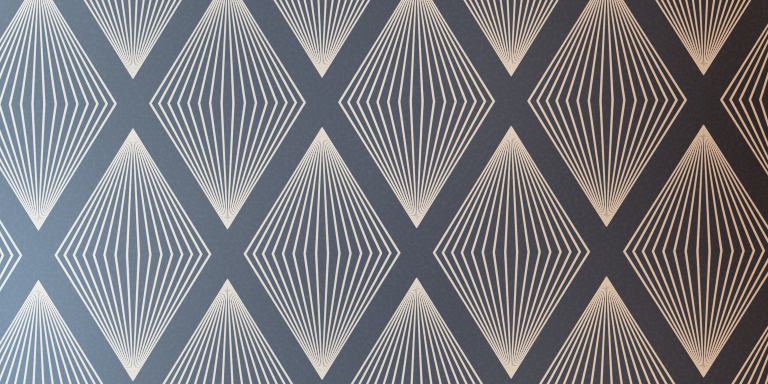
Write a Shadertoy shader that draws this pattern.

```glsl
#define PITCH vec2(0.4925, 0.787)
#define ORIGIN vec2(0.1, 0.728)
#define HALF_SIZE vec2(0.201, 0.327)
#define LINES_PER_SIDE 8
#define LINE_HALF_WIDTH 0.0031
#define TIP_TAPER 0.4
#define TILT 0.0065
#define PANEL_STRETCH 0.0125
#define GRAIN_SCALE 110.0
#define GRAIN_AMOUNT 0.035

vec2 hash2(vec2 p) {
    vec3 q = fract(p.xyx * vec3(0.1031, 0.1030, 0.0973));
    q += dot(q, q.yzx + 33.33);
    return fract((q.xx + q.yz) * q.zy);
}

// Distance to the nearest scattered cell point
float cellular(vec2 p) {
    vec2 cell = floor(p);
    float nearest = 2.0;
    for (int j = -1; j <= 1; j++)
    for (int i = -1; i <= 1; i++) {
        vec2 c = cell + vec2(i, j);
        nearest = min(nearest, length(c + hash2(c) - p));
    }
    return nearest;
}

float segmentDistance(vec2 p, vec2 a, vec2 b) {
    vec2 ab = b - a;
    return length(p - a - ab * clamp(dot(p - a, ab) / dot(ab, ab), 0.0, 1.0));
}

// Fan of bent lines joining the top and bottom tips, drawn in one quadrant
float diamondDistance(vec2 p) {
    p = abs(p);
    float d = 1.0;
    for (int k = 0; k < LINES_PER_SIDE; k++) {
        float t = (float(k) + 0.5) / (float(LINES_PER_SIDE) - 0.5);
        float spread = t * (1.16 - 0.16 * t);
        d = min(d, segmentDistance(p, vec2(0.0, HALF_SIZE.y), vec2(spread * HALF_SIZE.x, 0.0)));
    }
    float halfWidth = LINE_HALF_WIDTH * (1.0 - TIP_TAPER * min(p.y / HALF_SIZE.y, 1.0));
    return d - halfWidth;
}

vec2 repeatCentered(vec2 p) {
    return (fract(p / PITCH + 0.5) - 0.5) * PITCH;
}

// Two offset lattices give the staggered rows
float patternDistance(vec2 p) {
    p.x -= PANEL_STRETCH * smoothstep(1.4, 2.1, p.x);
    p.y -= TILT * p.x;
    p -= ORIGIN;
    return min(diamondDistance(repeatCentered(p)),
               diamondDistance(repeatCentered(p - 0.5 * PITCH)));
}

vec3 threeStops(vec3 left, vec3 middle, vec3 right, float t) {
    return t < 0.5 ? mix(left, middle, t * 2.0) : mix(middle, right, t * 2.0 - 1.0);
}

void mainImage(out vec4 fragColor, in vec2 fragCoord) {
    vec2 p = fragCoord / iResolution.y;
    float pixel = 1.0 / iResolution.y;

    // Cool daylight on the left fades to warm shade on the right
    float shade = clamp(p.x * 0.5 + 0.06 * (p.y - 0.5), 0.0, 1.0);
    vec3 paper = threeStops(vec3(0.46, 0.53, 0.60), vec3(0.33, 0.35, 0.40),
                            vec3(0.20, 0.165, 0.165), shade);
    vec3 ink = threeStops(vec3(0.92, 0.92, 0.91), vec3(0.89, 0.85, 0.80),
                          vec3(0.83, 0.68, 0.56), shade);
    paper += vec3(0.03, 0.05, 0.07) * smoothstep(0.35, 0.0, length(p * vec2(0.7, 0.35)));

    // Fine paper grain and soft, uneven light
    float grain = (cellular(p * GRAIN_SCALE) - 0.45) * GRAIN_AMOUNT;
    float light = 0.008 * (sin(p.x * 5.0 + 2.0 * p.y) + sin(p.y * 7.0 - 3.0 * p.x));

    float coverage = 1.0 - smoothstep(-0.7 * pixel, 0.7 * pixel, patternDistance(p));
    vec3 color = mix(paper + grain, ink + 0.5 * grain, coverage) + light;
    fragColor = vec4(clamp(color, 0.0, 1.0), 1.0);
}
```
